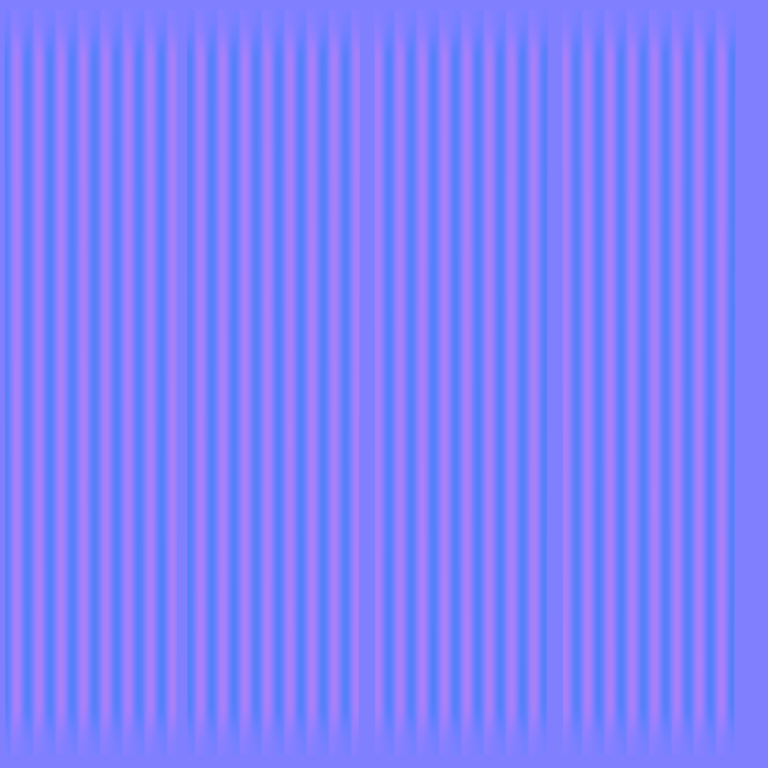
This texture map is drawn by a WebGL 1 fragment shader. Its source:

```glsl
precision highp float;
// Tangent-space normal map of four fluted panels on a flat ground.
// Each panel holds close vertical ridges whose sideways slope is a sine,
// turning into a faint sawtooth where the ridges run out at both ends.

uniform vec2 u_resolution;

const float TAU = 6.2831853;
const float PANEL_COUNT = 4.0;
const float PANEL_PITCH = 0.2445;
const float PANEL_WIDTH = 0.2245;
const float RIDGE_PITCH = 0.02904;
const float RIDGE_BOTTOM = 0.017;
const float RIDGE_TOP = 0.987;
const float FADE_LENGTH = 0.068;
const float MAX_SLOPE = 0.345;

float hash(vec2 p) {
  return fract(sin(dot(p, vec2(127.1, 311.7))) * 43758.5453);
}

// Antialiased coverage of the interval from lo to hi
float span(float x, float lo, float hi, float pixel) {
  return clamp((x - lo) / pixel + 0.5, 0.0, 1.0)
       * clamp((hi - x) / pixel + 0.5, 0.0, 1.0);
}

// Left edge of a panel; the first one is set in slightly
float panelStart(float index) {
  return PANEL_PITCH * index - 0.001 + 0.0075 * max(0.0, 1.0 - index);
}

// Ridge phase at the left edge of a panel
float panelPhase(float index) {
  return index < 1.5 ? 0.73 - 0.09 * index : 0.12;
}

// Signed slope across one ridge, from sine (0) to soft sawtooth (1)
float ridgeSlope(float phase, float sharpness) {
  float t = fract(phase);
  float saw = (1.0 - 2.0 * t) * smoothstep(0.0, 0.07, min(t, 1.0 - t));
  return mix(sin(TAU * t), saw, sharpness);
}

// Sideways slope of one panel, zero outside it
float panelSlope(vec2 uv, float index, vec2 pixel) {
  float start = panelStart(index);
  float phase = (uv.x - start) / RIDGE_PITCH + panelPhase(index);

  // Sides lean inward a little toward the bottom
  float lean = 1.0 - uv.y;
  float mask = span(uv.x, start + 0.001 * (lean - 0.5),
                    start + PANEL_WIDTH + 0.002 * (0.5 - lean), pixel.x)
             * span(uv.y, RIDGE_BOTTOM, RIDGE_TOP, pixel.y);

  // Ridges flatten toward both ends
  float endDistance = min(uv.y - RIDGE_BOTTOM, RIDGE_TOP - uv.y);
  float body = smoothstep(0.0, FADE_LENGTH, endDistance);
  float strength = mix(0.25, 1.0, body) * mix(0.94, 1.0, lean);
  strength *= 0.97 + 0.06 * hash(vec2(floor(phase), index));

  return MAX_SLOPE * strength * mask * ridgeSlope(phase, 1.0 - body);
}

// Pack a unit normal with the given sideways slope into colour
vec3 encodeNormal(float slope) {
  vec3 normal = vec3(slope, 0.0, sqrt(1.0 - slope * slope));
  return 0.5 + 0.5 * normal;
}

void main() {
  vec2 uv = gl_FragCoord.xy / u_resolution;
  vec2 pixel = 1.0 / u_resolution;

  float slope = 0.0;
  for (float i = 0.0; i < PANEL_COUNT; i += 1.0) {
    slope += panelSlope(uv, i, pixel);
  }
  gl_FragColor = vec4(encodeNormal(slope), 1.0);
}
```
